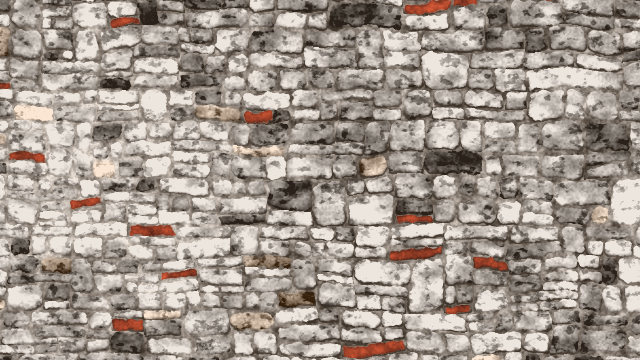
Write a WebGL 2 fragment shader that draws this texture.

```glsl
#version 300 es
precision highp float;
// Weathered rubble wall: irregular pale stones, sandy mortar, dark joints and a few red bricks.

#define COURSE_HEIGHT 0.13
#define BLOCK_WIDTH 0.40
#define SMALL_AREA 0.0028
#define LARGE_AREA 0.0155
#define JOINT 0.0055
#define EDGE_ROUGHNESS 0.016
#define MOTTLE 0.80
#define PITTING 0.34
#define DARK_STONES 0.08
#define BRICKS 0.10

uniform vec2 u_resolution;
out vec4 fragColor;

struct Stone {
    vec2 local;     // position relative to the cell centre
    vec2 halfSize;
    vec2 key;       // random identity
};

// Integer hash giving three values in 0..1
vec3 hash3(vec2 p, float seed) {
    uvec3 v = uvec3(ivec3(vec3(p, seed))) * 1664525u + 1013904223u;
    for (int i = 0; i < 2; i++) {
        v.x += v.y * v.z;
        v.y += v.z * v.x;
        v.z += v.x * v.y;
        v ^= v >> 16u;
    }
    return vec3(v >> 16u) / 65535.0;
}

float noise(vec2 p) {
    vec2 i = floor(p), f = fract(p);
    f = f * f * (3.0 - 2.0 * f);
    vec2 e = vec2(1.0, 0.0);
    float low = mix(hash3(i, 1.0).x, hash3(i + e.xy, 1.0).x, f.x);
    float high = mix(hash3(i + e.yx, 1.0).x, hash3(i + e.xx, 1.0).x, f.x);
    return mix(low, high, f.y);
}

float fbm(vec2 p) {
    float sum = 0.0, weight = 0.533;
    for (int i = 0; i < 4; i++) {
        sum += weight * noise(p);
        p = mat2(1.6, 1.2, -1.2, 1.6) * p + 17.3;
        weight *= 0.5;
    }
    return sum;
}

// Jittered grid line, and the index of the interval that holds x
float gridLine(float i, float seed) {
    return i + 0.5 * (hash3(vec2(i, seed), 3.0).x - 0.5);
}

float gridIndex(float x, float seed) {
    float i = floor(x);
    if (x < gridLine(i, seed)) return i - 1.0;
    return x >= gridLine(i + 1.0, seed) ? i + 1.0 : i;
}

// Jittered blocks, each cut again and again into single stones
Stone findStone(vec2 p) {
    float row = gridIndex(p.y / COURSE_HEIGHT, 99.0);
    float shift = 0.37 * row;
    float column = gridIndex(p.x / BLOCK_WIDTH + shift, row);
    vec2 lo = vec2((gridLine(column, row) - shift) * BLOCK_WIDTH, gridLine(row, 99.0) * COURSE_HEIGHT);
    vec2 hi = vec2((gridLine(column + 1.0, row) - shift) * BLOCK_WIDTH, gridLine(row + 1.0, 99.0) * COURSE_HEIGHT);
    vec2 key = vec2(column, row) + 50.0;
    float areaScale = mix(0.6, 1.0, smoothstep(0.2, 0.7, lo.x));

    for (int i = 0; i < 7; i++) {
        vec3 r = hash3(key, 5.0);
        vec2 size = hi - lo;
        if (size.x * size.y < areaScale * mix(SMALL_AREA, LARGE_AREA, r.z)) break;
        bool upright = size.x > size.y * mix(1.3, 2.6, r.y);
        if (!upright && size.y < 0.045) break;
        vec2 cut = mix(lo, hi, mix(0.32, 0.68, r.x));
        bool beyond = upright ? p.x > cut.x : p.y > cut.y;
        if (upright) { if (beyond) lo.x = cut.x; else hi.x = cut.x; }
        else { if (beyond) lo.y = cut.y; else hi.y = cut.y; }
        key = floor(hash3(key, 6.0).xy * 60000.0) + (beyond ? 1.0 : 0.0);
    }
    return Stone(p - 0.5 * (lo + hi), 0.5 * (hi - lo), key);
}

float roundedBox(vec2 p, vec2 halfSize, float radius) {
    vec2 q = abs(p) - halfSize + radius;
    return length(max(q, 0.0)) + min(max(q.x, q.y), 0.0) - radius;
}

void main() {
    vec2 p = gl_FragCoord.xy / u_resolution.y;
    float pixel = 1.0 / u_resolution.y;

    // Wavering courses
    vec2 warp = vec2(noise(p * 7.0), noise(p * 7.0 + 31.0)) - 0.5;
    vec2 ripple = vec2(noise(p * 28.0 + 5.0), noise(p * 28.0 + 53.0)) - 0.5;
    Stone stone = findStone(p + 0.024 * warp + 0.007 * ripple);
    vec3 r = hash3(stone.key, 9.0), s = hash3(stone.key, 10.0);

    // Worn outline
    float thinSide = min(stone.halfSize.x, stone.halfSize.y);
    float gap = min(JOINT * mix(0.5, 1.2, r.y), 0.22 * thinSide);
    vec2 local = stone.local + vec2(0.0, stone.local.x * (r.z - 0.5) * 0.09);
    float d = roundedBox(local, stone.halfSize - gap, thinSide * mix(0.25, 0.65, s.x));
    d += (fbm(p * 55.0) - 0.5) * EDGE_ROUGHNESS;
    float face = 1.0 - smoothstep(-0.8 * pixel, 0.8 * pixel, d);

    // Pale limewashed area on the left
    float wash = 1.0 - smoothstep(0.15, 0.75, length((p - vec2(0.18, 0.48)) * vec2(1.0, 1.4)) + 0.6 * (fbm(p * 4.0) - 0.5));
    float grain = noise(p * 190.0) - 0.5;
    float vertical = clamp(local.y / stone.halfSize.y, -1.0, 1.0);

    // Mortar with deep shadows below the stones
    float mortar = 0.50 + 0.17 * wash + 0.75 * (fbm(p * 48.0 + 9.0) - 0.5) + 0.16 * grain;
    float crevice = smoothstep(0.25, 0.6, noise(p * 11.0 + 3.0)) * (1.0 - 0.6 * wash);
    crevice *= mix(0.25, 1.0, smoothstep(0.1, -0.7, vertical) * 0.0 + 1.0 - smoothstep(-0.7, 0.1, vertical));
    crevice *= 1.0 - smoothstep(0.003, 0.010, d);
    mortar = mix(mortar, 0.17, 0.85 * crevice);

    // Stone faces: mottling, pits, stains and rounded edges
    float tone = s.y < DARK_STONES ? 0.44 : mix(0.67, 0.97, r.x);
    tone += 0.05 * wash + MOTTLE * (fbm(p * vec2(20.0, 30.0) + r.xy * 40.0) - 0.5) + 0.15 * grain;
    tone -= PITTING * smoothstep(0.54, 0.74, fbm(p * vec2(48.0, 66.0) + 7.0));
    tone -= 0.15 * (1.0 - wash) * smoothstep(0.48, 0.68, fbm(p * 3.0 + 12.0));
    float rim = smoothstep(-0.009, 0.0, d);
    tone += rim * (0.17 * vertical - 0.10);

    // Warm grey colouring, with some tan stones and thin red bricks
    float light = clamp(mix(mortar, tone, face), 0.13, 0.90);
    float warmth = mix(1.25, s.z < 0.05 ? 2.3 : 0.85, face);
    vec3 color = light + warmth * vec3(0.035, 0.0, -0.034);
    bool isBrick = stone.halfSize.y < 0.02 && stone.halfSize.x > 1.9 * stone.halfSize.y && r.z < BRICKS;
    vec3 brick = vec3(0.70, 0.29, 0.18) * (0.55 + 0.75 * fbm(p * 35.0) + 0.2 * grain - 0.2 * rim);
    if (isBrick) color = mix(color, brick, face);
    fragColor = vec4(color, 1.0);
}
```
